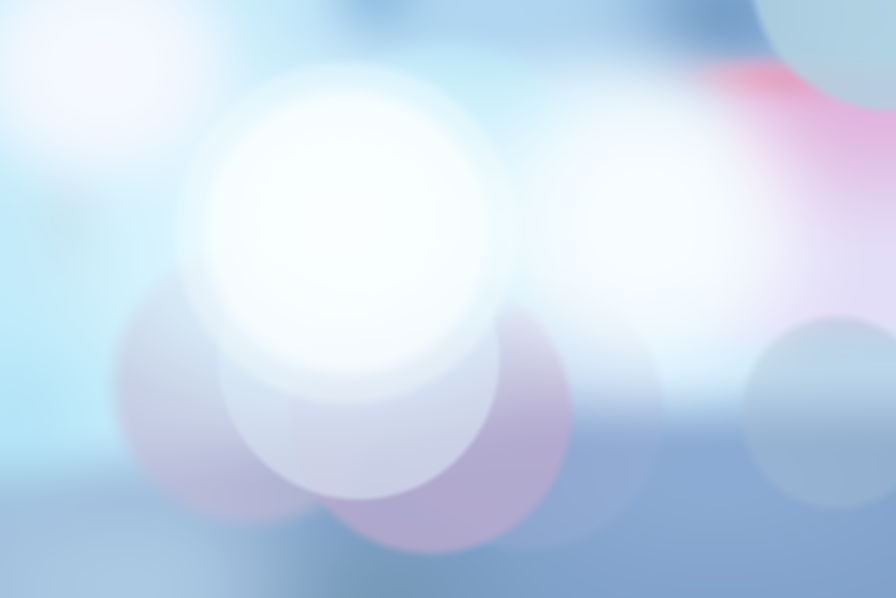
A WebGL 2 fragment shader for this background:

```glsl
#version 300 es
precision highp float;
// Soft pastel bokeh: overlapping white, cyan and pink light discs on a hazy blue field.
uniform vec2 u_resolution;
out vec4 fragColor;

// Disc coverage with an edge of adjustable softness.
float disc(vec2 p, vec2 center, float radius, float blur) {
  return 1.0 - smoothstep(radius - blur, radius + blur, length(p - center));
}

// Elliptical haze that fades smoothly to nothing.
float glow(vec2 p, vec2 center, vec2 radii) {
  vec2 q = (p - center) / radii;
  return exp(-dot(q, q));
}

// Out-of-focus lamp: flat core and a wide soft rim.
float lamp(vec2 p, vec2 center, vec2 radii) {
  vec2 q = (p - center) / radii;
  float d = dot(q, q);
  return exp(-d * d);
}

vec3 backdrop(vec2 p) {
  vec3 low = mix(vec3(0.62, 0.74, 0.86), vec3(0.50, 0.63, 0.79), smoothstep(0.25, 0.65, p.x));
  low = mix(low, vec3(0.57, 0.69, 0.85), 0.7 * glow(p, vec2(1.2, 0.2), vec2(0.35, 0.16)));
  low = mix(low, vec3(0.44, 0.58, 0.69), 0.7 * glow(p, vec2(0.62, 0.0), vec2(0.2, 0.12)));
  low = mix(low, vec3(0.69, 0.80, 0.90), 0.8 * glow(p, vec2(0.22, 0.02), vec2(0.25, 0.13)));
  vec3 high = mix(vec3(0.76, 0.92, 0.98), vec3(0.80, 0.91, 0.98), smoothstep(0.0, 1.2, p.x));
  float horizon = mix(0.21, 0.30, smoothstep(0.1, 0.9, p.x));
  vec3 color = mix(low, high, smoothstep(horizon - 0.06, horizon + 0.09, p.y));

  // Blue shade along the top and cool tints at the left.
  color = mix(color, vec3(0.68, 0.83, 0.94), 0.9 * smoothstep(0.82, 0.96, p.y) * smoothstep(0.45, 0.68, p.x));
  color = mix(color, vec3(0.55, 0.73, 0.87), 0.8 * glow(p, vec2(0.63, 1.02), vec2(0.07, 0.07)));
  color = mix(color, vec3(0.45, 0.61, 0.78), 0.95 * glow(p, vec2(1.21, 0.97), vec2(0.15, 0.13)));
  color = mix(color, vec3(0.75, 0.86, 0.92), 0.6 * glow(p, vec2(0.12, 0.64), vec2(0.06, 0.09)));
  return mix(color, vec3(0.67, 0.88, 0.96), 0.6 * glow(p, vec2(0.02, 0.3), vec2(0.12, 0.12)));
}

void main() {
  vec2 p = gl_FragCoord.xy / u_resolution.y;
  vec3 color = backdrop(p);
  vec3 white = vec3(0.99, 1.0, 1.0);

  // Pink band at the right, warmest along its upper edge.
  float band = smoothstep(0.39, 0.48, p.y) * (1.0 - smoothstep(0.86, 0.915, p.y));
  vec3 pink = mix(vec3(0.89, 0.87, 0.97), vec3(0.88, 0.70, 0.87), smoothstep(0.55, 0.85, p.y));
  color = mix(color, pink, band * smoothstep(1.12, 1.28, p.x));
  color = mix(color, vec3(0.88, 0.58, 0.70), 0.75 * glow(p, vec2(1.28, 0.868), vec2(0.12, 0.035)));

  // Sharp-edged discs in the upper and lower right corners.
  color = mix(color, vec3(0.69, 0.82, 0.88), 0.85 * disc(p, vec2(1.49, 1.05), 0.235, 0.012));
  color = mix(color, vec3(0.65, 0.74, 0.83), 0.45 * disc(p, vec2(1.40, 0.31), 0.16, 0.012));

  // Overlapping rose discs below the central lamp.
  color = mix(color, vec3(0.65, 0.69, 0.84), 0.3 * disc(p, vec2(0.88, 0.31), 0.23, 0.012));
  color = mix(color, vec3(0.77, 0.73, 0.84), 0.65 * disc(p, vec2(0.42, 0.355), 0.23, 0.025));
  color = mix(color, vec3(0.74, 0.67, 0.81), 0.75 * disc(p, vec2(0.72, 0.31), 0.235, 0.012));
  color = mix(color, vec3(0.82, 0.86, 0.93), 0.75 * disc(p, vec2(0.60, 0.40), 0.235, 0.007));

  // Pale cyan veil behind the lamps.
  color = mix(color, vec3(0.75, 0.93, 0.98), 0.6 * disc(p, vec2(0.75, 0.69), 0.235, 0.03));
  color = mix(color, vec3(0.88, 0.97, 1.0), 0.8 * lamp(p, vec2(0.55, 0.59), vec2(0.43, 0.28)));

  // White lamps: upper left, right, then the bright centre.
  color = mix(color, vec3(0.97, 0.975, 1.0), 0.95 * lamp(p, vec2(0.17, 0.89), vec2(0.23, 0.20)));
  color = mix(color, vec3(0.97, 0.99, 1.0), 0.97 * lamp(p, vec2(1.08, 0.63), vec2(0.265, 0.26)));
  color = mix(color, white, 0.3 * disc(p, vec2(0.58, 0.61), 0.285, 0.012));
  color = mix(color, white, 0.6 * disc(p, vec2(0.58, 0.61), 0.236, 0.02));
  color = mix(color, white, 0.7 * lamp(p, vec2(0.58, 0.64), vec2(0.23, 0.21)));

  fragColor = vec4(color, 1.0);
}
```
